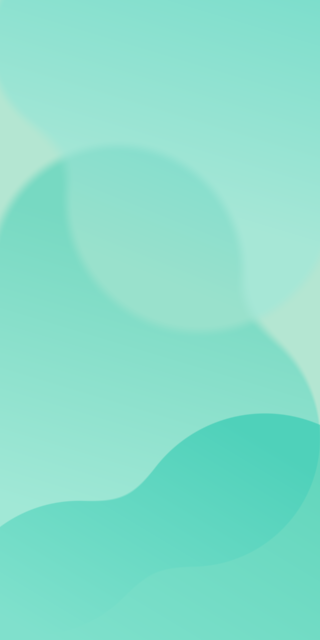
Reproduce this background procedurally as a Shadertoy shader.

```glsl
#define BLUR 0.022
#define UPPER_MELT 0.14
#define MIDDLE_MELT 0.14
#define FRONT_MELT 0.16
#define CREAM vec3(0.705, 0.902, 0.822)

float circle(vec2 p, vec2 center, float radius) {
    return length(p - center) - radius;
}

float capsule(vec2 p, vec2 a, vec2 b, float radius) {
    vec2 axis = b - a;
    float t = clamp(dot(p - a, axis) / dot(axis, axis), 0.0, 1.0);
    return length(p - a - axis * t) - radius;
}

// Union with a rounded joint
float melt(float a, float b, float size) {
    float h = max(size - abs(a - b), 0.0) / size;
    return min(a, b) - 0.25 * h * h * size;
}

float cover(float dist, float softness) {
    return 1.0 - smoothstep(-softness, softness, dist);
}

// Tilted gradient running downwards from 0 to 1
float ramp(vec2 p, float tilt, float start, float span) {
    return clamp((start - p.y - tilt * p.x) / span, 0.0, 1.0);
}

float upperBlob(vec2 p) {
    float body = capsule(p, vec2(0.625, 1.38), vec2(0.65, 2.0), 0.417);
    float corner = circle(p, vec2(0.286, 1.87), 0.318);
    return melt(body, corner, UPPER_MELT);
}

float middleBlob(vec2 p) {
    float body = capsule(p, vec2(0.365, 1.151), vec2(0.326, 0.75), 0.393);
    float rightLobe = circle(p, vec2(0.599, 0.63), 0.401);
    float leftLobe = circle(p, vec2(0.104, 0.411), 0.396);
    return melt(melt(body, rightLobe, MIDDLE_MELT), leftLobe, MIDDLE_MELT);
}

float frontBlob(vec2 p) {
    float hill = circle(p, vec2(0.828, 0.276), 0.432);
    float foothill = circle(p, vec2(0.247, 0.021), 0.414);
    return melt(hill, foothill, FRONT_MELT);
}

void mainImage(out vec4 fragColor, in vec2 fragCoord) {
    // Canvas width is 1, height is 2
    vec2 p = fragCoord / iResolution.xy * vec2(1.0, 2.0);
    float crisp = 1.0 / iResolution.x;

    // Edges are out of focus high up and sharp near the bottom
    float middleSoft = mix(crisp, BLUR, smoothstep(0.6, 1.1, p.y));
    float upper = cover(upperBlob(p), BLUR);
    float middle = cover(middleBlob(p), middleSoft);
    float front = cover(frontBlob(p), crisp);

    // Gradient of each layer and of each overlap
    vec3 upperColor = mix(vec3(0.49, 0.87, 0.80), vec3(0.65, 0.905, 0.84),
                          ramp(p, 0.3, 2.30, 0.78));
    vec3 middleColor = mix(vec3(0.465, 0.85, 0.76), vec3(0.63, 0.91, 0.84),
                           ramp(p, 0.3, 1.40, 0.96));
    vec3 lensColor = mix(vec3(0.52, 0.87, 0.805), vec3(0.60, 0.882, 0.80),
                         ramp(p, 0.4, 1.766, 0.443));
    float frontRamp = ramp(p, 0.6, 1.115, 1.03);
    vec3 frontColor = mix(vec3(0.31, 0.82, 0.73), vec3(0.50, 0.88, 0.80), frontRamp);
    vec3 frontBare = mix(vec3(0.39, 0.84, 0.74), vec3(0.50, 0.88, 0.80), frontRamp);

    // Stack from back to front
    vec3 color = mix(CREAM, upperColor, upper);
    color = mix(color, mix(middleColor, lensColor, upper), middle);
    color = mix(color, mix(frontBare, frontColor, middle), front);
    fragColor = vec4(color, 1.0);
}
```
